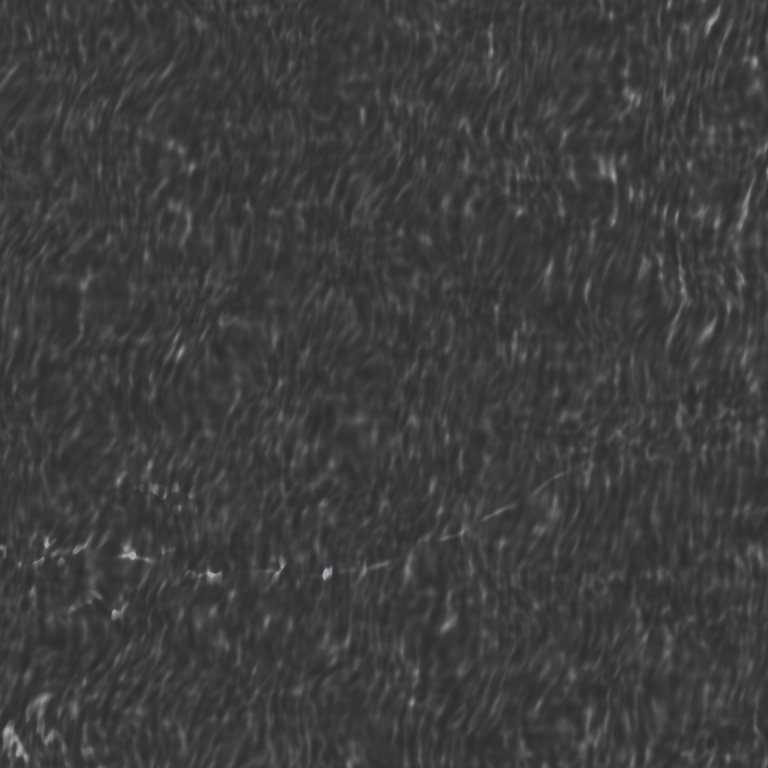
A WebGL 1 fragment shader for this texture:

```glsl
precision highp float;
// Dark charcoal hide with fine slanted upright grain, a worn crease and pale scuffs.
uniform vec2 u_resolution;

// Tone: floor + gain * exp(curve * relief), so highlights are rarer than shadows
const float TONE_FLOOR = 0.161;
const float TONE_GAIN = 0.075;
const float TONE_CURVE = 0.45;
const vec3 TINT = vec3(0.98, 1.0, 1.012);

// Cells across the canvas for each layer
const vec2 GRAIN_CELLS = vec2(72.0, 34.0);
const vec2 FINE_CELLS = vec2(122.0, 68.0);
const vec2 FIBRE_CELLS = vec2(100.0, 17.0);
const vec2 THREAD_CELLS = vec2(13.0, 85.0);
const vec2 PATCH_CELLS = vec2(20.0, 16.0);
const vec2 SPECK_CELLS = vec2(52.0, 46.0);
const float CLOUD_CELLS = 4.0;

const float SLANT = 0.2;
const float WARP = 0.006;
const float CREASE_WIDTH = 0.0042;
const float CREASE_STRENGTH = 2.6;
const float SCUFF_STRENGTH = 3.3;
const float FLECK_STRENGTH = 1.3;
const float NOISE_GAIN = 5.8; // brings gradient noise to unit deviation

vec2 hash2(vec2 cell) {
  vec3 h = fract(cell.xyx * vec3(0.1031, 0.1030, 0.0973));
  h += dot(h, h.yzx + 33.33);
  return fract((h.xx + h.yz) * h.zy) * 2.0 - 1.0;
}

float noise(vec2 p) {
  vec2 cell = floor(p);
  vec2 f = fract(p);
  vec2 w = f * f * (3.0 - 2.0 * f);
  vec2 e = vec2(1.0, 0.0);
  float a = dot(hash2(cell), f);
  float b = dot(hash2(cell + e.xy), f - e.xy);
  float c = dot(hash2(cell + e.yx), f - e.yx);
  float d = dot(hash2(cell + e.xx), f - e.xx);
  return NOISE_GAIN * mix(mix(a, b, w.x), mix(c, d, w.x), w.y);
}

// Soft elliptical spot: 1 at the centre, fading to 0
float spot(vec2 uv, vec2 centre, vec2 radius) {
  vec2 d = (uv - centre) / radius;
  return exp(-dot(d, d));
}

// Height of the worn crease: a slow fall, then a curve upward
float creaseHeight(float x) {
  return 0.285 - 0.085 * x + 0.82 * pow(max(x - 0.4, 0.0), 1.5);
}

void main() {
  vec2 uv = gl_FragCoord.xy / u_resolution;

  // Leaning, slightly wandering coordinates for the grain
  vec2 p = uv + WARP * vec2(noise(uv * 9.0 + 31.0), noise(uv * 9.0 + 73.0));
  p.x -= SLANT * uv.y * (1.0 - 0.4 * uv.x);

  // Layered surface relief
  float grain = noise(p * GRAIN_CELLS + 101.0);
  float fine = noise(p * FINE_CELLS + 211.0);
  float fibre = noise(p * FIBRE_CELLS + 307.0);
  float thread = noise(uv * THREAD_CELLS + 401.0);
  float blotch = noise(uv * PATCH_CELLS + 503.0);
  float cloud = noise(uv * CLOUD_CELLS + 607.0);
  float edge = max(smoothstep(0.55, 1.0, uv.x), smoothstep(0.3, 0.0, uv.y));
  float relief = 0.56 * grain + 0.5 * fine + mix(0.24, 0.5, edge) * fibre
    + 0.15 * thread + 0.2 * blotch + 0.12 * cloud + 0.25 * edge - 0.15;

  // Thin broken line along the crease
  float offset = uv.y - creaseHeight(uv.x) - 0.003 * noise(uv * 17.0 + 709.0);
  float line = exp(-pow(offset / CREASE_WIDTH, 2.0));
  float gaps = smoothstep(-0.7, 1.3, noise(uv * vec2(30.0, 20.0) + 811.0));
  float span = 1.0 - smoothstep(0.8, 0.88, uv.x);
  float crease = line * gaps * span;

  // Faint second rub line near the top
  float upper = uv.y - 0.855 + 0.075 * uv.x - 0.004 * blotch;
  float rub = exp(-pow(upper / 0.009, 2.0)) * (1.0 - smoothstep(0.4, 0.56, uv.x));

  // Pale rounded specks gathered near the crease and the lower left corner
  float specks = smoothstep(0.5, 1.7, noise(p * SPECK_CELLS + 907.0) + 0.3 * fine);
  float band = exp(-pow((offset - 0.004) / 0.017, 2.0)) * (1.0 - smoothstep(0.42, 0.62, uv.x));
  float scuff = band + spot(uv, vec2(0.13, 0.205), vec2(0.06, 0.02))
    + 0.7 * spot(uv, vec2(0.22, 0.35), vec2(0.07, 0.035));
  float corner = spot(uv, vec2(0.04, 0.035), vec2(0.11, 0.06));
  float strokes = smoothstep(-0.3, 1.2, grain + 0.4 * fine);

  // Sparse upright flecks, denser to the upper right
  float flecks = smoothstep(1.3, 2.3, grain + 0.5 * fibre)
    * mix(0.35, 1.0, smoothstep(0.4, 1.0, uv.x) * smoothstep(0.3, 0.8, uv.y));

  relief += CREASE_STRENGTH * crease + SCUFF_STRENGTH * specks * min(scuff, 1.0);
  relief += 1.9 * strokes * corner + 0.6 * rub + FLECK_STRENGTH * 0.6 * flecks;

  float tone = TONE_FLOOR + TONE_GAIN * exp(TONE_CURVE * min(relief, 4.2));
  gl_FragColor = vec4(tone * TINT, 1.0);
}
```
